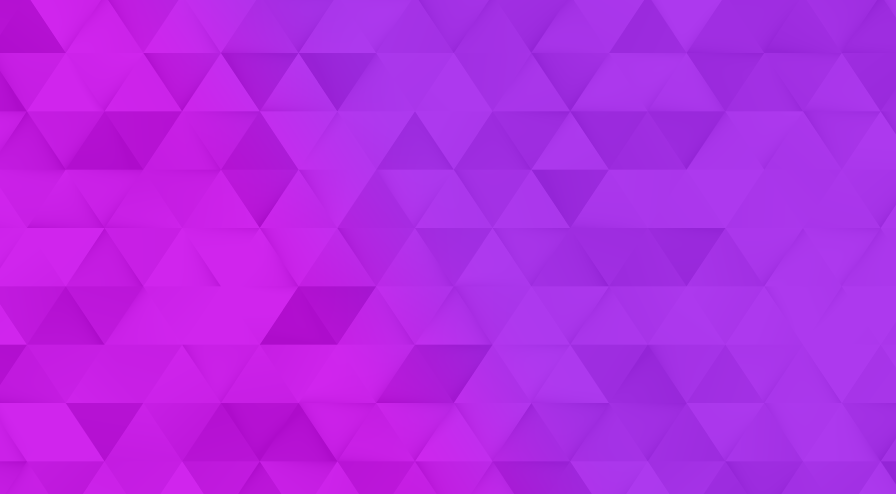
Give the GLSL for this background, as a WebGL 1 fragment shader.

```glsl
precision highp float;
// Low-poly triangle mosaic fading from magenta to violet, with soft edge shadows.

uniform vec2 u_resolution;

// Lengths are fractions of the canvas height.
const float SIDE = 0.1571;               // triangle base
const float ROW = 0.1181;                // triangle height
const vec2 ORIGIN = vec2(0.0545, 0.066); // one lattice vertex
const vec3 MAGENTA_LIGHT = vec3(0.815, 0.145, 0.930);
const vec3 MAGENTA_DARK = vec3(0.700, 0.060, 0.815);
const vec3 VIOLET_LIGHT = vec3(0.680, 0.225, 0.935);
const vec3 VIOLET_DARK = vec3(0.595, 0.155, 0.855);
const float FADE_START = 1.06;           // centre of the fade at the bottom
const float FADE_SLANT = 0.64;           // its shift to the left with height
const float FADE_WIDTH = 0.26;
const float PAIR_CHANCE = 0.35;          // neighbours that share one tone
const float FACET_GRADIENT = 0.35;
const float SHADOW_CHANCE = 0.25;
const float SHADOW_WIDTH = 0.013;
const float SHADOW_DEPTH = 0.55;
const int SAMPLES = 3;                   // antialiasing samples per axis

float hash(vec2 p) {
  return fract(sin(dot(p, vec2(127.1, 311.7))) * 4375.85);
}

vec3 hash3(vec2 p) {
  return vec3(hash(p + 3.1), hash(p + 17.7), hash(p + 41.3));
}

vec3 mosaic(vec2 p) {
  // Skewed lattice: each cell is a rhombus split into two triangles.
  vec2 q = (p - ORIGIN) / vec2(SIDE, ROW);
  q.x -= 0.5 * q.y;
  vec2 cell = floor(q);
  vec2 f = q - cell;
  float down = step(1.0, f.x + f.y);
  vec3 bary = vec3(f, 1.0 - f.x - f.y);
  bary = mix(bary, vec3(1.0 - f, f.x + f.y - 1.0), down);
  vec2 id = cell + vec2(0.37, 0.61) * down;

  // Flat tone per triangle, sometimes shared across the rhombus.
  float paired = step(hash(cell + 71.9), PAIR_CHANCE);
  float tone = hash(mix(id, cell, paired));
  float darkness = tone * tone;

  // Faint gradient between the corners.
  darkness += FACET_GRADIENT * (dot(bary, hash3(id)) - 0.5);

  // Shadows on some edges, tapering toward one end.
  vec3 shaded = step(hash3(id + 29.0), vec3(SHADOW_CHANCE));
  vec3 shadow = shaded * exp(-bary * ROW / SHADOW_WIDTH) * bary.yzx;
  darkness += SHADOW_DEPTH * dot(shadow, vec3(1.0));

  // Slanted fade between the two hues.
  float offset = p.x - FADE_START + FADE_SLANT * p.y;
  float fade = smoothstep(-FADE_WIDTH, FADE_WIDTH, offset);
  vec3 light = mix(MAGENTA_LIGHT, VIOLET_LIGHT, fade);
  vec3 dark = mix(MAGENTA_DARK, VIOLET_DARK, fade);
  return mix(light, dark, clamp(darkness, 0.0, 1.15));
}

void main() {
  vec3 sum = vec3(0.0);
  float n = float(SAMPLES);
  for (int i = 0; i < SAMPLES; i++) {
    for (int j = 0; j < SAMPLES; j++) {
      vec2 jitter = (vec2(float(i), float(j)) + 0.5) / n - 0.5;
      sum += mosaic((gl_FragCoord.xy + jitter) / u_resolution.y);
    }
  }
  gl_FragColor = vec4(sum / (n * n), 1.0);
}
```
